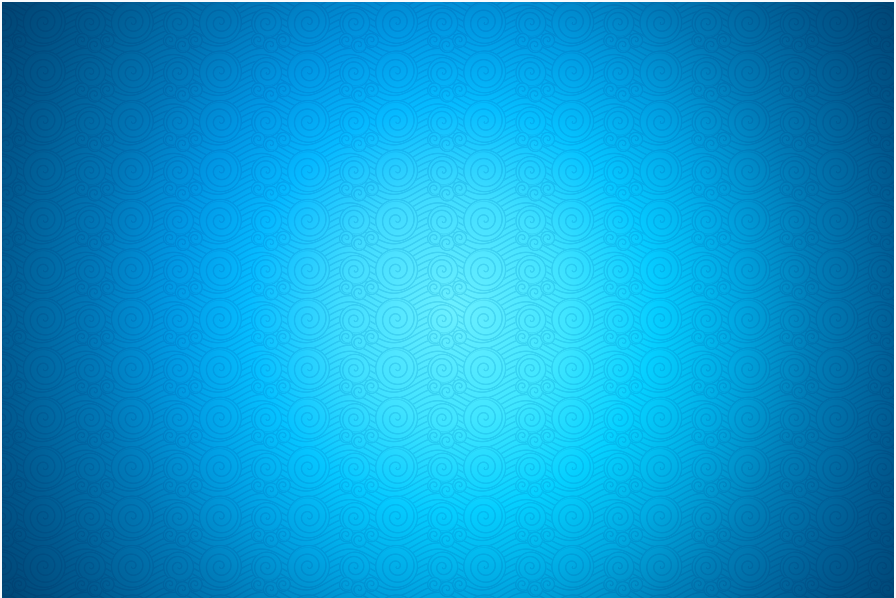
A WebGL 2 fragment shader for this background:

```glsl
#version 300 es
precision highp float;
// Blue radial glow overlaid with a tiled ornament of curling clouds.
// The glow blends colour stops by radius; each curl is a spiral disk repeated
// on one lattice and painted over wavy lines. Lengths are in canvas heights.
#define GLOW_CENTER vec2(0.008, -0.016)
#define TILE vec2(0.1473, 0.0827)
#define TILE_ORIGIN vec2(0.8105, 0.549)
#define LINE_WIDTH 0.0026
#define INK_STRENGTH 0.75
#define WAVE_COUNT 8.0
#define WAVE_HEIGHT 0.0135
#define BORDER 0.0034

uniform vec2 u_resolution;
out vec4 fragColor;

const float TAU = 6.2831853;
const vec3 INK_TINT = vec3(0.68, 0.88, 0.93);
const vec3 BORDER_COLOR = vec3(0.97, 0.98, 0.99);

// Radial gradient: glow colours and the radius of each stop.
const int STOPS = 7;
const float RADIUS[STOPS] = float[](0.0, 0.19, 0.34, 0.47, 0.605, 0.77, 0.92);
const vec3 GLOW[STOPS] = vec3[](
  vec3(0.42, 0.94, 1.00), vec3(0.25, 0.88, 1.00), vec3(0.02, 0.77, 1.00),
  vec3(0.00, 0.63, 0.89), vec3(0.00, 0.48, 0.72), vec3(0.00, 0.35, 0.56),
  vec3(0.00, 0.26, 0.44));

vec3 glowColor(vec2 d) {
  float r = length(d);
  vec3 color = GLOW[0];
  for (int i = 1; i < STOPS; i++) {
    float t = clamp((r - RADIUS[i - 1]) / (RADIUS[i] - RADIUS[i - 1]), 0.0, 1.0);
    color = mix(color, GLOW[i], t);
  }
  // The lower right leans towards cyan, the upper left towards blue.
  color.g += 0.1 * (d.x - d.y) * exp(-8.0 * (r - 0.33) * (r - 0.33)) * smoothstep(0.8, 0.3, r);
  return color;
}

// Coverage of a soft line at the given distance from its middle.
float stroke(float dist, float pixel) {
  return 1.0 - smoothstep(-0.5, 0.5, (abs(dist) - 0.5 * LINE_WIDTH) / pixel);
}

// Paints a repeated spiral disk, hiding the ink that lies behind it.
float paintCurl(float ink, vec2 p, vec2 center, float radius, float turns, float pixel) {
  vec2 q = p - center;
  q -= TILE * round(q / TILE);
  float r = length(q);
  float pitch = radius / turns;
  float arm = (fract(r / pitch - atan(q.y, q.x) / TAU) - 0.5) * pitch;
  float inside = smoothstep(radius, radius - 0.5 * pitch, r);
  float curl = max(stroke(arm, pixel) * inside, stroke(r - radius, pixel));
  float cover = 1.0 - smoothstep(-0.5, 0.5, (r - radius - 0.5 * LINE_WIDTH) / pixel);
  return mix(ink, curl, cover);
}

float ornament(vec2 p, float pixel) {
  // Wind lines rising to the right beneath each large curl.
  float phase = TAU * (p.x / TILE.x - 0.22);
  float spacing = TILE.y / WAVE_COUNT;
  float slope = WAVE_HEIGHT * TAU / TILE.x * cos(phase);
  float wave = (p.y - WAVE_HEIGHT * sin(phase)) / spacing;
  float ink = stroke((fract(wave) - 0.5) * spacing / sqrt(1.0 + slope * slope), pixel);

  // Medium curl, a row of three little ones, then the large curl in front.
  ink = paintCurl(ink, p, vec2(-0.070, -0.001), 0.025, 2.5, pixel);
  for (int i = 0; i < 3; i++) {
    float k = float(i) - 1.0;
    vec2 center = vec2(-0.063 + 0.021 * k, -0.038 + 0.008 * k * k);
    ink = paintCurl(ink, p, center, 0.0125 - 0.001 * abs(k), 1.5, pixel);
  }
  return paintCurl(ink, p, vec2(0.0), 0.035, 3.0, pixel);
}

void main() {
  float pixel = 1.0 / u_resolution.y;
  vec2 p = gl_FragCoord.xy * pixel;
  vec2 size = u_resolution * pixel;

  vec3 color = glowColor(p - 0.5 * size - GLOW_CENTER);
  float ink = ornament(p - TILE_ORIGIN, pixel);
  color *= mix(vec3(1.0), INK_TINT, INK_STRENGTH * ink);

  // Thin pale frame on the left, right and top.
  float edge = min(min(p.x, size.x - p.x), size.y - p.y);
  float frame = 1.0 - smoothstep(-0.5, 0.5, (edge - BORDER) / pixel);
  fragColor = vec4(mix(color, BORDER_COLOR, frame), 1.0);
}
```
